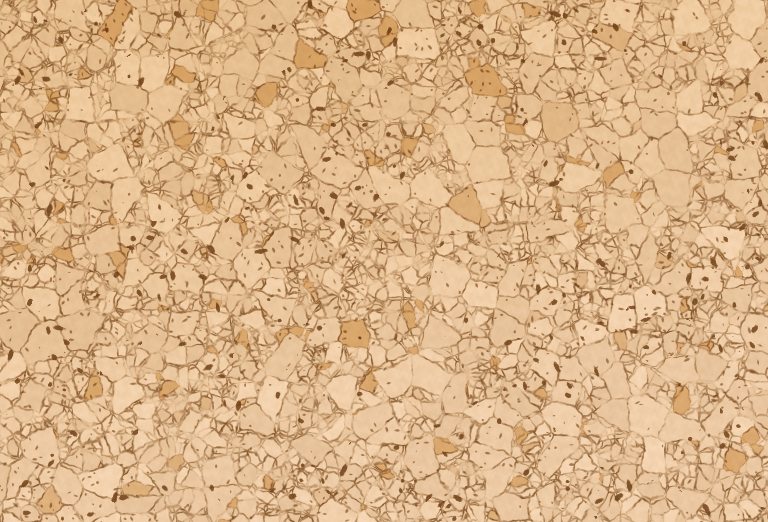
This texture is drawn by a Shadertoy shader. Its source:

```glsl
// Pressed cork sheet: pale angular grains, broken brown seams and dark bark flecks.
#define BIG_GRAINS 18.0     // grains per canvas height
#define MID_GRAINS 30.0
#define FINE_GRAINS 47.0
#define SEAM_WIDTH 0.0033   // fraction of canvas height
#define SEAM_DARKNESS 0.36
#define WARP 0.0045
#define FLECK_CHANCE 0.09
#define PINHOLE_CHANCE 0.11
#define PALE vec3(0.965, 0.845, 0.72)
#define BARK vec3(0.44, 0.26, 0.11)
#define AMBER vec3(0.95, 0.87, 0.72)

vec2 hash2(vec2 p) {
    vec3 q = fract(p.xyx * vec3(0.1031, 0.1030, 0.0973));
    q += dot(q, q.yzx + 33.33);
    return fract((q.xx + q.yz) * q.zy);
}

mat2 turn(float a) {
    return mat2(cos(a), sin(a), -sin(a), cos(a));
}

// Layered, rotated sines, roughly -1 to 1
float waves(vec2 p) {
    float sum = 0.0, amp = 0.5;
    for (int i = 0; i < 5; i++) {
        p = turn(0.9) * p * 1.7 + 3.1;
        sum += amp * sin(p.x + 1.5 * sin(p.y));
        amp *= 0.7;
    }
    return sum;
}

// Cellular grains: x = distance to the seam, y = random id of the grain
vec2 grains(vec2 p, float scale) {
    p = p * scale + scale * 7.0;
    vec2 cell = floor(p), f = fract(p), home = vec2(0), toHome = vec2(0);
    float nearest = 9.0;
    for (int y = -1; y <= 1; y++)
    for (int x = -1; x <= 1; x++) {
        vec2 o = vec2(x, y);
        vec2 r = o + hash2(cell + o) - f;
        if (dot(r, r) < nearest) {
            nearest = dot(r, r);
            home = o;
            toHome = r;
        }
    }
    float edge = 9.0;
    for (int y = -2; y <= 2; y++)
    for (int x = -2; x <= 2; x++) {
        vec2 o = home + vec2(x, y);
        vec2 r = o + hash2(cell + o) - f;
        vec2 gap = r - toHome;
        if (dot(gap, gap) > 1e-5)
            edge = min(edge, dot(0.5 * (r + toHome), normalize(gap)));
    }
    return vec2(edge / scale, hash2(cell + home + 57.0).y);
}

// Scattered elongated chips, returned as coverage
float flecks(vec2 p, float scale, float chance, float radius, float soft) {
    vec2 q = p * scale, cell = floor(q);
    float rough = 0.3 * waves(p * 130.0), cover = 0.0;
    for (int y = -1; y <= 1; y++)
    for (int x = -1; x <= 1; x++) {
        vec2 id = cell + vec2(x, y);
        vec2 h = hash2(id + 211.0), k = hash2(id + 389.0);
        vec2 r = turn(6.2832 * h.x) * (q - id - h) / scale;
        r.x /= 1.0 + 1.6 * k.y;
        float d = length(r) - radius * (0.6 + 0.8 * h.y + rough);
        cover = max(cover, step(k.x, chance) * (1.0 - smoothstep(-soft, soft, d)));
    }
    return cover;
}

void mainImage(out vec4 fragColor, in vec2 fragCoord) {
    vec2 p = fragCoord / iResolution.y;
    vec2 uv = fragCoord / iResolution.xy;
    float pixel = 1.0 / iResolution.y;

    // Large grains, some broken into smaller ones
    vec2 q = p + WARP * vec2(waves(p * 25.0), waves(p * 25.0 + 40.0));
    vec2 grain = grains(q, BIG_GRAINS);
    if (grain.y > 0.32) {
        vec2 mid = grains(q, MID_GRAINS);
        grain = vec2(min(grain.x, mid.x), mid.y);
        if (mid.y > 0.58) {
            vec2 fine = grains(q, FINE_GRAINS);
            grain = vec2(min(grain.x, fine.x), fine.y);
        }
    }
    float tint = hash2(vec2(grain.y * 913.0, 5.0)).x;

    // Darkness of grain body, then seams, flecks and pinholes
    float cluster = clamp(1.0 + 1.3 * waves(p * 6.0), 0.15, 2.4);
    float dark = 0.015 + 0.11 * tint + 0.025 * waves(p * 90.0);
    float seam = 1.0 - smoothstep(0.0, max(SEAM_WIDTH, 1.1 * pixel), grain.x);
    float strength = SEAM_DARKNESS + 0.4 * waves(p * 48.0) + 0.07 * (cluster - 1.0);
    dark = mix(dark, 1.0, seam * clamp(strength, 0.08, 0.85));
    float soft = max(0.0012, 0.6 * pixel);
    float chips = flecks(p, 40.0, FLECK_CHANCE * cluster, 0.0036, soft);
    float holes = flecks(p + 5.0, 90.0, PINHOLE_CHANCE * cluster, 0.0017, soft);
    dark = mix(dark, 1.0, max(0.85 * chips, 0.6 * holes));
    dark = clamp(dark, 0.0, 1.0);

    // Colour ramp, occasional amber grains, warmer light toward the upper left
    vec3 color = mix(PALE, BARK, pow(vec3(dark), vec3(1.0, 0.92, 0.8)));
    color *= mix(vec3(1), AMBER, smoothstep(0.92, 0.96, tint));
    float warmth = smoothstep(0.2, 1.3, uv.y + 0.4 * (1.0 - uv.x));
    color *= mix(vec3(1), vec3(0.98, 0.955, 0.89), warmth);
    fragColor = vec4(color, 1.0);
}
```
